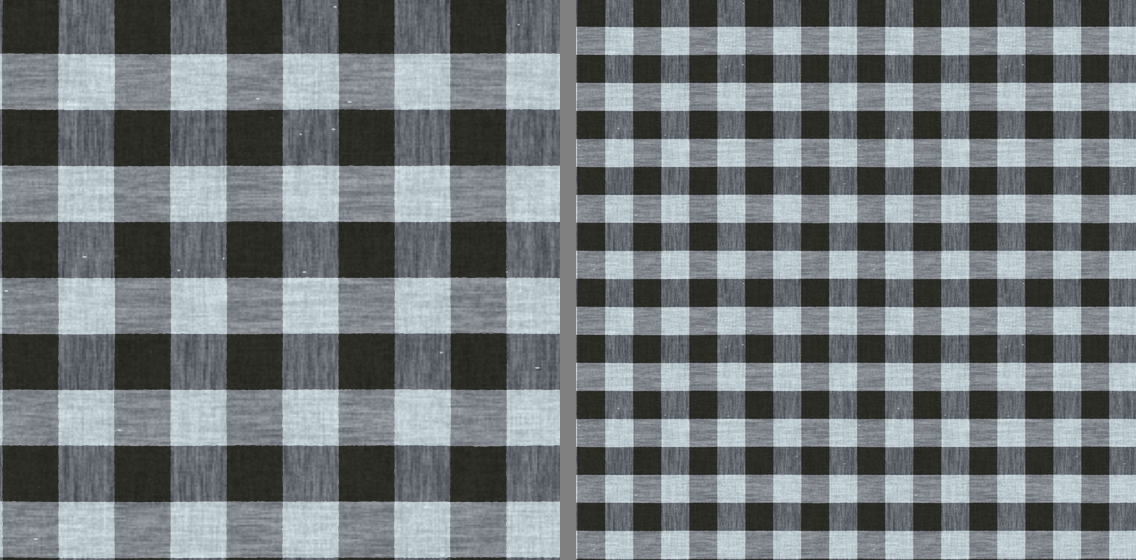
Left: one tile. Right: repeated 2 by 2.
This pattern is drawn by a Shadertoy shader. Its source:

```glsl
const float REPEATS = 5.0;
const vec2 STRIPE_OFFSET = vec2(0.0045, 0.0038);
const vec3 PALE = vec3(0.738, 0.792, 0.812);
const vec3 WEFT_GREY = vec3(0.505, 0.525, 0.548);
const vec3 WARP_GREY = vec3(0.385, 0.405, 0.428);
const vec3 BLACK = vec3(0.165, 0.167, 0.145);
const vec3 LINT = vec3(0.88, 0.92, 0.92);

// Integer hash, result in 0..1
float hash(ivec2 cell, int seed) {
    uint h = uint(cell.x) * 1597334677u ^ uint(cell.y) * 3812015801u;
    h ^= uint(seed) * 2654435769u;
    h = (h ^ (h >> 16)) * 2246822519u;
    h = (h ^ (h >> 13)) * 3266489917u;
    return float((h ^ (h >> 16)) >> 8) / 16777216.0;
}

// Value noise in -1..1 that wraps over the unit square
float wrapNoise(vec2 uv, ivec2 cells, int seed) {
    vec2 p = uv * vec2(cells);
    vec2 f = fract(p);
    f = f * f * (3.0 - 2.0 * f);
    ivec2 a = ivec2(floor(p)) % cells;
    ivec2 b = (a + 1) % cells;
    float low = mix(hash(a, seed), hash(ivec2(b.x, a.y), seed), f.x);
    float high = mix(hash(ivec2(a.x, b.y), seed), hash(b, seed), f.x);
    return mix(low, high, f.y) * 2.0 - 1.0;
}

// Uneven yarn running along y: long slubs, short slubs and whole threads
float yarn(vec2 uv, int seed) {
    return 0.55 * wrapNoise(uv, ivec2(230, 16), seed)
         + 0.50 * wrapNoise(uv, ivec2(310, 55), seed + 1)
         + 0.30 * wrapNoise(uv, ivec2(90, 10), seed + 2);
}

// Coverage of dark bands half a repeat wide around the given centre
float darkBand(float x, float centre, float blur) {
    float fromCentre = abs(fract(x * REPEATS - centre + 0.5) - 0.5);
    return smoothstep(-blur, blur, (0.25 - fromCentre) / REPEATS);
}

// Slight bow of a band edge plus the jitter of single threads
float edgeWobble(vec2 uv, int seed) {
    return 0.0009 * wrapNoise(uv, ivec2(5, 7), seed)
         + 0.0006 * wrapNoise(uv, ivec2(10, 256), seed + 1);
}

// Sparse short flecks of lint, each kept inside its own cell
float lintFlecks(vec2 uv, float cells, float density, int seed) {
    vec2 p = uv * cells;
    ivec2 id = ivec2(floor(p));
    vec2 centre = 0.3 + 0.4 * vec2(hash(id, seed), hash(id, seed + 1));
    float stretch = mix(1.0, 2.5, hash(id, seed + 2));
    float d = length((fract(p) - centre) / vec2(stretch, 1.0));
    float present = step(1.0 - density, hash(id, seed + 3));
    return present * (1.0 - smoothstep(0.03, 0.10, d));
}

void mainImage(out vec4 fragColor, in vec2 fragCoord) {
    vec2 uv = fragCoord / iResolution.xy;
    vec2 blur = max(vec2(0.0009), 0.7 / iResolution.xy);

    // Crossing dark bands
    vec2 p = uv - STRIPE_OFFSET;
    float warp = darkBand(p.x + edgeWobble(uv, 11), 0.25, blur.x);
    float weft = darkBand(p.y + edgeWobble(uv.yx, 21), 0.75, blur.y);
    vec3 colour = mix(mix(PALE, WEFT_GREY, warp), mix(WARP_GREY, BLACK, warp), weft);

    // Streaks follow whichever thread shows the contrast
    float warpStrength = mix(mix(0.045, 0.020, warp), mix(0.105, 0.014, warp), weft);
    float weftStrength = mix(mix(0.060, 0.095, warp), mix(0.022, 0.014, warp), weft);
    float shade = warpStrength * yarn(uv, 31) + weftStrength * yarn(uv.yx, 41);

    // Fine woven grain
    float grainStrength = mix(0.040, 0.018, warp * weft);
    shade += grainStrength * wrapNoise(uv, ivec2(256), 51);
    colour += shade * vec3(1.0, 1.0, 0.98);

    // Lint shows mostly on the paler cloth
    float lint = lintFlecks(uv, 36.0, 0.025, 61);
    colour = mix(colour, LINT, lint * mix(0.65, 0.08, warp * weft));

    fragColor = vec4(clamp(colour, 0.0, 1.0), 1.0);
}
```
